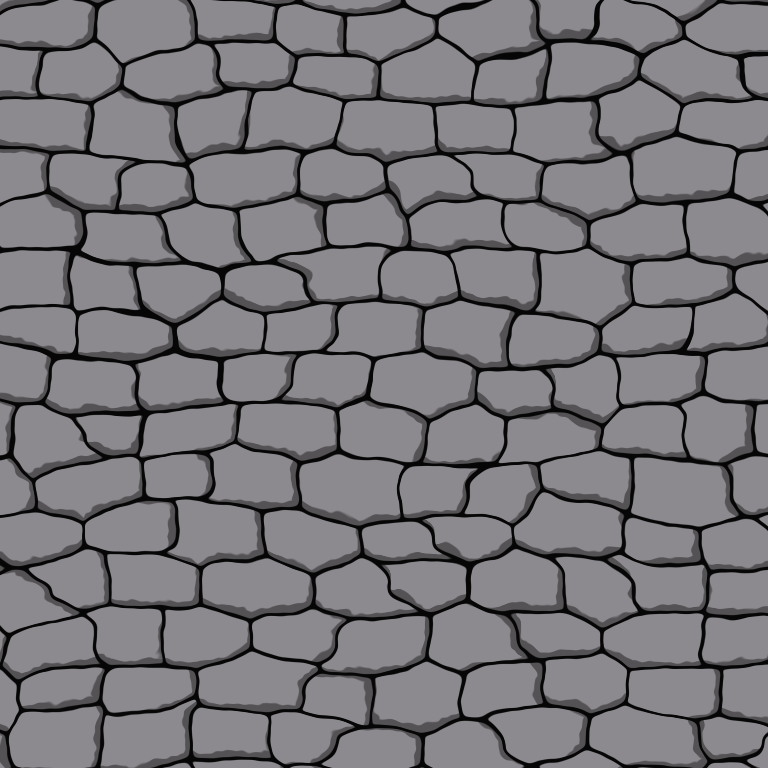
Reproduce this texture procedurally as a three.js fragment shader.

```glsl
varying vec2 vUv;

const vec2 GRID = vec2(9.0, 15.0);            // stones across, courses up
const vec3 STONE = vec3(0.55, 0.54, 0.56);
const vec3 SHADE = vec3(0.33, 0.32, 0.33);
const vec3 INK = vec3(0.025);

vec3 hash3(vec2 cell) {
  vec3 p = fract(cell.xyx * vec3(0.1031, 0.1030, 0.0973) + 0.137);
  p += dot(p, p.yzx + 33.33);
  return fract((p.xxy + p.yzz) * p.zyx);
}

// Irregular wave pattern in -1..1
float waves(vec2 p, float freq) {
  vec2 q = p * freq;
  return sin(q.x + 2.0 * sin(q.y * 0.71 + 1.3)) * sin(q.y * 1.13 + 2.0 * sin(q.x * 0.63 + 0.4));
}

// Bends the courses and makes the strokes wobble
vec2 handDrawn(vec2 p) {
  vec2 bend = 0.007 * vec2(sin(p.y * 17.0 + 1.0), sin(p.x * 13.0 + 2.5 * sin(p.y * 7.0)));
  vec2 wobble = vec2(waves(p + 3.1, 48.0), waves(p + 7.7, 42.0));
  vec2 tremor = vec2(waves(p + 1.7, 140.0), waves(p + 5.3, 130.0));
  return p + bend + 0.0024 * wobble + 0.0005 * tremor;
}

// Rounded-box distance to a stone centre (x) and its gradient (yz)
vec3 stoneField(vec2 p, vec2 cell) {
  vec3 rnd = hash3(cell);
  vec2 stagger = vec2(0.5 * mod(cell.y, 2.0), 0.0);
  vec2 jitter = (rnd.xy - 0.5) * vec2(0.62, 0.42);
  float size = mix(0.88, 1.12, rnd.z);
  vec2 q = p * GRID - (cell + 0.5 + stagger + jitter);
  vec2 q2 = q * q;
  float norm = max(sqrt(sqrt(dot(q2, q2))), 0.001);
  return vec3(norm, q2 * q * GRID / (norm * norm * norm)) / size;
}

// Joint distance (x) and distance to the shade rim (y), negative inside it
vec2 masonry(vec2 p, float rough) {
  vec2 home = floor(p * GRID);
  vec2 owner = home;
  vec3 nearest = vec3(100.0);
  for (int y = -2; y <= 2; y++) {
    for (int x = -2; x <= 2; x++) {
      vec2 cell = home + vec2(float(x), float(y));
      vec3 field = stoneField(p, cell);
      if (field.x < nearest.x) { nearest = field; owner = cell; }
    }
  }

  // Shade lies mostly right and below, turned a little on each stone
  float angle = -0.75 + 2.4 * (hash3(owner + 57.0).x - 0.5);
  vec2 shadeDir = vec2(cos(angle), sin(angle));
  float rounding = 0.0018;
  float sum = 0.0;
  float rim = 1.0;
  for (int y = -2; y <= 2; y++) {
    for (int x = -2; x <= 2; x++) {
      vec2 cell = owner + vec2(float(x), float(y));
      if (x != 0 || y != 0) {
        vec3 other = stoneField(p, cell);
        vec2 slope = nearest.yz - other.yz;
        float steep = max(length(slope), 0.01);
        float dist = (other.x - nearest.x) / steep;
        float facing = smoothstep(0.0, 0.7, dot(slope / steep, shadeDir));
        sum += exp(-dist / rounding);
        rim = min(rim, dist - 0.0112 * facing * rough);
      }
    }
  }
  return vec2(-rounding * log(max(sum, 1e-20)), rim);
}

void main() {
  vec2 p = handDrawn(vUv);
  float rough = 0.8 + 0.3 * waves(vUv, 55.0) + 0.15 * waves(vUv + 2.0, 170.0);
  vec2 wall = masonry(p, rough);

  // Flat stone, ragged shade, then ink joints with a few heavy strokes
  float heavy = smoothstep(0.6, 1.0, waves(vUv + 4.0, 19.0));
  float inkWidth = 0.0021 + 0.0016 * heavy + 0.0003 * waves(vUv, 90.0);
  float shade = 1.0 - smoothstep(-0.0012, 0.0012, wall.y);
  float ink = 1.0 - smoothstep(inkWidth - 0.0009, inkWidth + 0.0009, wall.x);
  vec3 color = mix(STONE, SHADE, shade);
  gl_FragColor = vec4(mix(color, INK, ink), 1.0);
}
```
